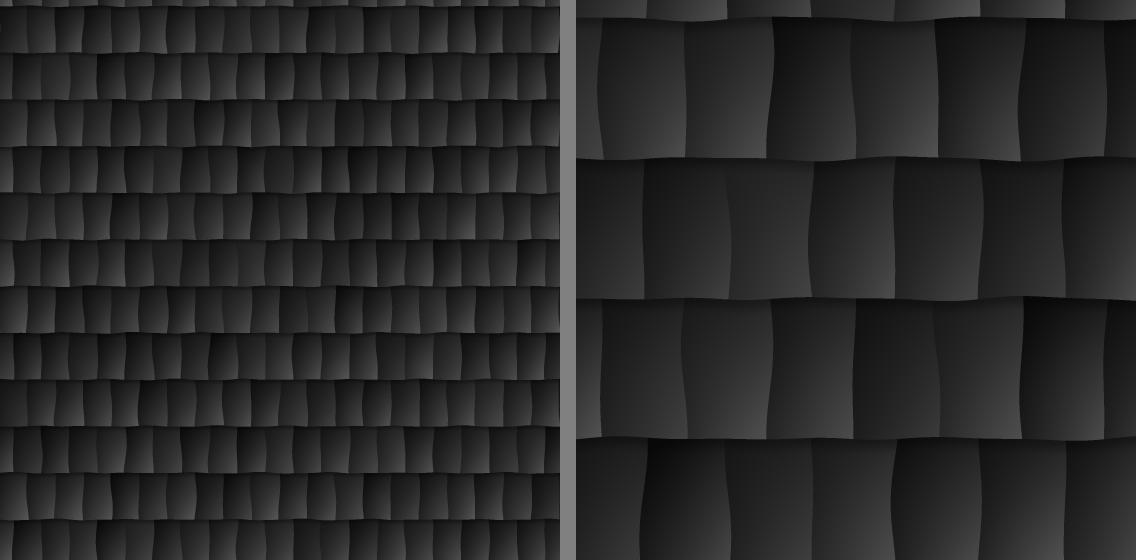
Left: the whole. Right: its middle third, enlarged.
Give the GLSL for this pattern, as a WebGL 1 fragment shader.

```glsl
precision highp float;
// Dark overlapping shingles in a half-offset running bond, 20 across and 12 down.
// Each tile is a bilinear ramp, dark at the top left and lit at the lower right;
// wrapping layered sines bend the edges and a wrapped hash varies tone and contrast.

uniform vec2 u_resolution;

const float TAU = 6.2831853;
const vec2 TILES = vec2(20.0, 12.0);      // repeats across and down
const vec2 PHASE = vec2(0.03, 0.133);     // grid shift, in tiles
const float WARP = 0.0011;                // edge bend, in canvas widths
const float TOP_LEFT = 0.055;             // corner tones of a tile
const float TOP_RIGHT = 0.125;
const float BOTTOM_LEFT = 0.13;
const float BOTTOM_RIGHT = 0.315;
const float MID_TONE = 0.15;              // tone that low contrast tiles flatten to
const float MIN_CONTRAST = 0.5;
const float TONE_VARIATION = 0.055;       // brightness spread between tiles
const float CAST_SHADOW = 0.3;            // depth of the shadow under the row above
const float SHADOW_REACH = 0.12;          // its length, in tile heights
const int SAMPLES = 3;                    // edge smoothing samples per axis

float hash(vec2 p) {
  vec3 q = fract(vec3(p.xyx) * 0.1031);
  q += dot(q, q.yzx + 33.33);
  return fract((q.x + q.y) * q.z);
}

// Whole-number frequencies keep the bend continuous across the canvas edges.
vec2 bend(vec2 p) {
  vec2 a = TAU * p;
  float x = sin(5.0 * a.x + 7.0 * a.y + 0.7)
          + sin(11.0 * a.y - 8.0 * a.x + 2.1)
          + 0.7 * sin(13.0 * a.x + 5.0 * a.y + 4.4);
  float y = 0.7 * sin(9.0 * a.x - 4.0 * a.y + 1.3)
          + 0.6 * sin(7.0 * a.x + 6.0 * a.y + 3.8)
          + 0.4 * sin(16.0 * a.x + 3.0 * a.y + 5.2);
  return WARP * vec2(x, y);
}

float shingleTone(vec2 p) {
  vec2 grid = (p + bend(p)) * TILES + PHASE;
  float row = floor(grid.y);
  grid.x += 0.5 * (1.0 - mod(row, 2.0));
  vec2 id = mod(vec2(floor(grid.x), row), TILES);
  vec2 f = fract(grid);
  float down = 1.0 - f.y;

  // Corner to corner ramp
  float tone = mix(mix(TOP_LEFT, TOP_RIGHT, f.x),
                   mix(BOTTOM_LEFT, BOTTOM_RIGHT, f.x), down);

  // Variation between tiles
  float contrast = mix(MIN_CONTRAST, 1.1, sqrt(hash(id + 3.7)));
  tone = MID_TONE + (tone - MID_TONE) * contrast;
  tone += TONE_VARIATION * (hash(id + 41.3) - 0.5);

  // Soft shadow cast by the row above
  tone *= 1.0 - CAST_SHADOW * (1.0 - smoothstep(0.0, SHADOW_REACH, down));
  return max(tone, 0.03);
}

void main() {
  float tone = 0.0;
  for (int j = 0; j < SAMPLES; j++) {
    for (int i = 0; i < SAMPLES; i++) {
      vec2 offset = (vec2(float(i), float(j)) + 0.5) / float(SAMPLES) - 0.5;
      tone += shingleTone((gl_FragCoord.xy + offset) / u_resolution);
    }
  }
  tone /= float(SAMPLES * SAMPLES);
  gl_FragColor = vec4(vec3(tone), 1.0);
}
```
